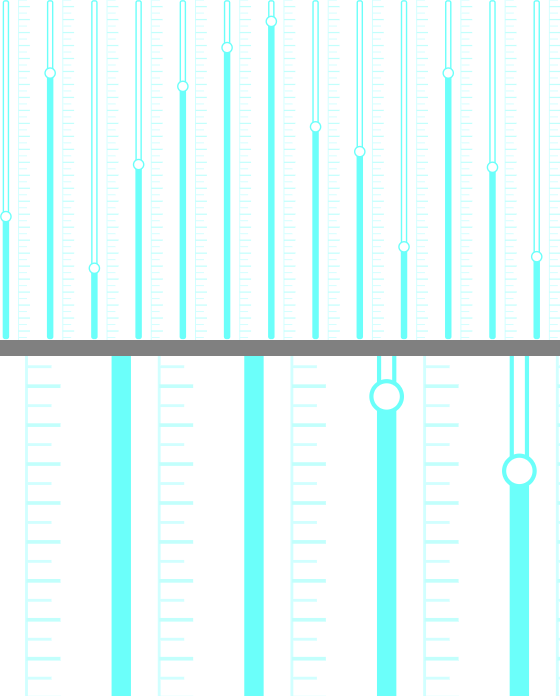
Top: the whole. Bottom: its middle third, enlarged.
Write a WebGL 2 fragment shader that draws this background.

```glsl
#version 300 es
precision highp float;
// A row of thirteen vertical sliders, each beside a pale ruler on white.
// One cell repeats across; its slider level comes from a short list, and
// every part is a distance function. Lengths are in canvas heights.

uniform vec2 u_resolution;
out vec4 fragColor;

const vec3 WHITE = vec3(1.0);
const vec3 AQUA = vec3(0.42, 1.0, 0.98);
const vec3 MAJOR_TINT = vec3(0.76, 1.0, 0.99);
const vec3 MINOR_TINT = vec3(0.82, 1.0, 1.0);

const int COUNT = 13;
const float PITCH = 0.1301;
const float FIRST_X = 0.0174;
const float CELL_MARGIN = 0.026;

const float LEVELS[COUNT] = float[COUNT](
  0.363, 0.785, 0.211, 0.516, 0.746, 0.860, 0.937,
  0.627, 0.554, 0.274, 0.785, 0.508, 0.245);

const float TUBE_HALF_WIDTH = 0.0095;
const float TUBE_BOTTOM = 0.0025;
const float TUBE_TOP = 0.9995;
const float TUBE_ROUNDING = 0.0075;
const float OUTLINE = 0.0041;
const float KNOB_RADIUS = 0.0170;

const float RULER_X = 0.0372;
const float MAJOR_LENGTH = 0.0333;
const float MINOR_LENGTH = 0.0245;
const float TICK_PITCH = 0.03817;
const float MAJOR_PHASE = 0.508;
const float MINOR_PHASE = 0.008;

// Antialiased coverage of a signed distance, for a given pixel size
float coverage(float d, float pixel) {
  return clamp(0.5 - d / pixel, 0.0, 1.0);
}

float boxDistance(vec2 p, vec2 halfSize, float rounding) {
  vec2 q = abs(p) - halfSize + rounding;
  return length(max(q, 0.0)) + min(max(q.x, q.y), 0.0) - rounding;
}

// Repeated horizontal ticks that start at x = 0
float tickDistance(vec2 p, float tickLength, float halfWidth, float phase) {
  float y = (fract((1.0 - p.y) / TICK_PITCH - phase + 0.5) - 0.5) * TICK_PITCH;
  vec2 fromCentre = vec2(p.x - 0.5 * tickLength, y);
  return boxDistance(fromCentre, vec2(0.5 * tickLength, halfWidth), 0.0);
}

vec3 drawRuler(vec3 color, vec2 p, float pixel) {
  float spine = abs(p.x) - 0.0014;
  float minor = tickDistance(p, MINOR_LENGTH, 0.0014, MINOR_PHASE);
  float major = tickDistance(p, MAJOR_LENGTH, 0.0018, MAJOR_PHASE);
  color = mix(color, MINOR_TINT, coverage(min(spine, minor), pixel));
  return mix(color, MAJOR_TINT, coverage(major, pixel));
}

vec3 drawSlider(vec3 color, vec2 p, float level, float pixel) {
  // Hollow tube, solid below the level
  float middle = 0.5 * (TUBE_TOP + TUBE_BOTTOM);
  vec2 halfSize = vec2(TUBE_HALF_WIDTH, 0.5 * (TUBE_TOP - TUBE_BOTTOM));
  float tube = boxDistance(p - vec2(0.0, middle), halfSize, TUBE_ROUNDING);
  float hollow = max(tube + OUTLINE, level - p.y);
  color = mix(color, AQUA, coverage(tube, pixel));
  color = mix(color, WHITE, coverage(hollow, pixel));

  // White knob with an aqua rim
  float knob = length(p - vec2(0.0, level)) - KNOB_RADIUS;
  color = mix(color, AQUA, coverage(knob, pixel));
  return mix(color, WHITE, coverage(knob + OUTLINE, pixel));
}

void main() {
  float pixel = 1.0 / u_resolution.y;
  vec2 p = gl_FragCoord.xy * pixel;

  // Cell index and position relative to its slider's axis
  float index = floor((p.x - FIRST_X + CELL_MARGIN) / PITCH);
  index = clamp(index, 0.0, float(COUNT - 1));
  vec2 local = vec2(p.x - FIRST_X - index * PITCH, p.y);

  vec3 color = drawRuler(WHITE, local - vec2(RULER_X, 0.0), pixel);
  color = drawSlider(color, local, LEVELS[int(index)], pixel);
  fragColor = vec4(color, 1.0);
}
```
